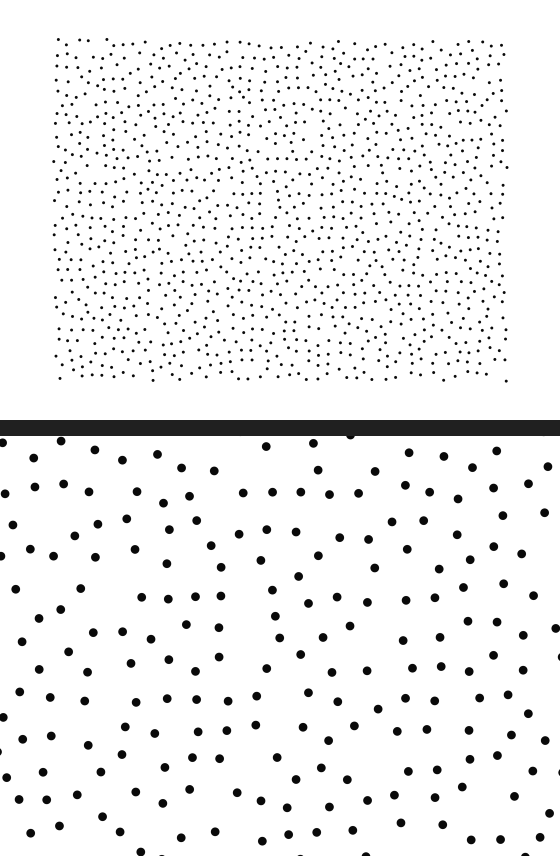
Top: the whole. Bottom: its middle third, enlarged.
Write a Shadertoy shader that draws this pattern.

```glsl
const vec2 GRID = vec2(40.0, 30.0);   // one dot per cell
const float CELL = 0.0271;            // cell size in canvas heights
const float DOT_RADIUS = 0.127;       // in cells
const float MIN_GAP = 0.86;           // wanted distance between dots, in cells
const vec3 PAPER = vec3(1.0);
const vec3 INK = vec3(0.035);

vec2 hash22(vec2 p) {
    vec2 k = vec2(dot(p, vec2(127.1, 311.7)), dot(p, vec2(269.5, 183.3)));
    return fract(sin(k) * 43758.5453);
}

// Random point inside a cell
vec2 seedPoint(vec2 cell) {
    return cell + hash22(cell + 17.0);
}

// Half of the shift that separates two points closer than gap
vec2 repel(vec2 a, vec2 b, float gap) {
    vec2 d = a - b;
    float len = max(length(d), 1e-4);
    return 0.5 * d / len * max(gap - len, 0.0);
}

// First relaxation: seeds push each other apart
vec2 spreadPoint(vec2 cell, float gap) {
    vec2 p = seedPoint(cell);
    vec2 shift = vec2(0.0);
    for (int y = -1; y <= 1; y++)
        for (int x = -1; x <= 1; x++)
            shift += repel(p, seedPoint(cell + vec2(x, y)), gap);
    return p + shift;
}

// Second relaxation: evens out the spread points
vec2 relaxedPoint(vec2 cell, float gap) {
    vec2 p = spreadPoint(cell, gap);
    vec2 shift = vec2(0.0);
    for (int y = -2; y <= 2; y++)
        for (int x = -2; x <= 2; x++)
            shift += repel(p, spreadPoint(cell + vec2(x, y), gap), gap);
    return p + shift;
}

// Distance to the nearest dot centre, in cells
float dotDistance(vec2 p, vec2 grid, float gap) {
    float nearest = 10.0;
    vec2 home = floor(p);
    for (int y = -1; y <= 1; y++) {
        for (int x = -1; x <= 1; x++) {
            vec2 cell = home + vec2(x, y);
            bool inside = all(greaterThanEqual(cell, vec2(0.0))) && all(lessThan(cell, grid));
            // Far seeds cannot reach this spot
            if (inside && distance(p, seedPoint(cell)) < 1.1)
                nearest = min(nearest, distance(p, relaxedPoint(cell, gap)));
        }
    }
    return nearest;
}

void mainImage(out vec4 fragColor, in vec2 fragCoord) {
    // Centre the grid on the canvas
    vec2 uv = (fragCoord - 0.5 * iResolution.xy) / iResolution.y;
    vec2 p = uv / CELL + 0.5 * GRID;

    // Round dots with a soft edge
    float edge = 0.65 / (iResolution.y * CELL);
    float d = dotDistance(p, GRID, MIN_GAP) - DOT_RADIUS;
    float cover = 1.0 - smoothstep(-edge, edge, d);

    fragColor = vec4(mix(PAPER, INK, cover), 1.0);
}
```
